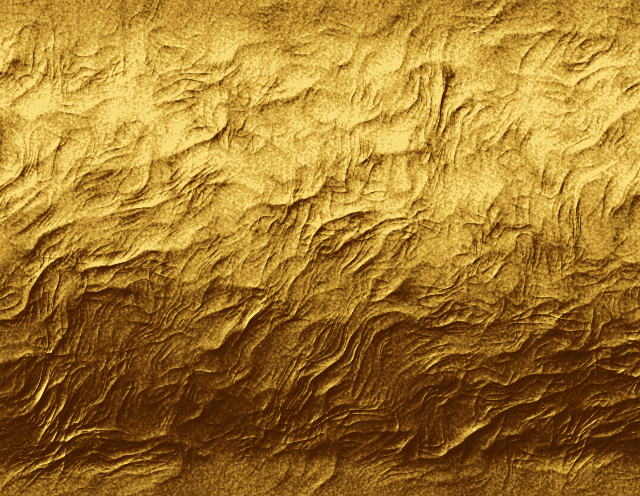
Give the GLSL for this texture, as a Shadertoy shader.

```glsl
// Crumpled gold foil, lit as a broad horizontal roll with a dark lower side.
// Warped, stretched ridge noise forms short creases; their slope toward the light,
// thin dark folds and fine grain shift a tone looked up in a gold colour ramp.

const float SHADOW_TONE = 0.06;   // tone of the dark lower side
const float BRIGHT_TONE = 0.90;   // tone of the bright upper band
const float FOOT_TONE   = 0.30;   // lift of the strip along the lower edge
const float TOP_FALLOFF = 0.32;   // darkening toward the upper edge
const float MOTTLE      = 0.09;   // broad uneven patches
const float RELIEF      = 0.068;  // strength of crease shading
const float SHARPNESS   = 6.5;    // narrowness of the ridges
const float FOLD_DARK   = 0.26;   // darkness of the thin folds
const float FOLD_THIN   = 150.0;  // thinness of the folds
const float STRETCH     = 0.42;   // crease elongation, lower is longer
const float CREASE_FREQ = 8.0;    // coarsest creases per canvas height
const float GRAIN       = 0.29;   // strength of metallic grain
const float GRAIN_FREQ  = 230.0;  // grains per canvas height
const float SLOPE_STEP  = 0.0022; // distance used to measure slope
const vec2  LIGHT_DIR   = vec2(-0.5, 0.866);

const int STOPS = 7;
const float STOP_TONE[STOPS] = float[](-0.15, 0.095, 0.28, 0.435, 0.59, 0.77, 0.93);
const vec3 GOLD[STOPS] = vec3[](
    vec3(0.25, 0.11, 0.01), vec3(0.32, 0.16, 0.02), vec3(0.46, 0.27, 0.06),
    vec3(0.62, 0.44, 0.13), vec3(0.78, 0.59, 0.20), vec3(0.88, 0.73, 0.31),
    vec3(0.97, 0.87, 0.48));

float hash(vec2 p) {
    return fract(sin(dot(p, vec2(127.1, 311.7))) * 43758.5453);
}

mat2 rotate(float a) {
    float c = cos(a), s = sin(a);
    return mat2(c, s, -s, c);
}

float cornerSlope(vec2 cell, vec2 offset) {
    float a = 6.2832 * hash(cell);
    return dot(vec2(cos(a), sin(a)), offset);
}

// Gradient noise, roughly -0.7 to 0.7
float noise(vec2 p) {
    vec2 i = floor(p), f = fract(p);
    vec2 u = f * f * f * (f * (f * 6.0 - 15.0) + 10.0);
    vec2 e = vec2(1.0, 0.0);
    return mix(mix(cornerSlope(i, f), cornerSlope(i + e, f - e), u.x),
               mix(cornerSlope(i + e.yx, f - e.yx), cornerSlope(i + e.xx, f - e.xx), u.x), u.y);
}

vec2 noise2(vec2 p) {
    return vec2(noise(p), noise(p + 19.3));
}

// Foil height in x, thin fold lines in y; creases run steeper toward the top
vec2 crumple(vec2 p) {
    vec2 w = p + 0.10 * noise2(p * 2.5) + 0.035 * noise2(p * 8.0 + 3.1);
    w += 0.012 * noise2(p * 22.0 + 7.7);
    float across = log(0.75 + 1.0 * max(w.y, -0.3)) - w.x;
    vec2 flow = vec2(w.x + w.y, across);

    float height = 0.0, folds = 0.0, freq = CREASE_FREQ, amp = 0.85;
    for (int i = 0; i < 5; i++) {
        float k = float(i);
        vec2 q = rotate(0.6 * sin(k * 2.3 + 0.6)) * flow * freq;
        float n = noise(q * vec2(STRETCH, 1.0) + k * 13.7);
        float patches = smoothstep(-0.28, 0.30, noise(p * (3.0 + 0.3 * freq) + k * 5.3));
        float ridge = exp(-SHARPNESS * sqrt(n * n + 0.0006));
        height += amp / freq * ridge * (0.2 + 0.8 * patches);
        folds += amp * patches * patches * exp(-FOLD_THIN * abs(n) / freq);
        freq *= 1.55;
    }
    return vec2(height, folds);
}

// Large-scale light across the roll
float rollTone(vec2 p) {
    float wave = 0.03 * noise(p * 3.0 + 31.0);
    float y = p.y + wave;
    float tone = mix(SHADOW_TONE, BRIGHT_TONE, smoothstep(0.08, 0.78, y));
    tone -= TOP_FALLOFF * smoothstep(0.85, 1.0, p.y + 0.3 * wave);
    tone += FOOT_TONE * (1.0 - smoothstep(0.045, 0.09, y));
    return tone + MOTTLE * (noise(p * 2.7 + 5.0) + 1.5 * noise(p * 9.0 + 8.0));
}

vec3 goldRamp(float tone) {
    vec3 color = GOLD[0];
    for (int i = 1; i < STOPS; i++) {
        float t = (tone - STOP_TONE[i - 1]) / (STOP_TONE[i] - STOP_TONE[i - 1]);
        color = mix(color, GOLD[i], clamp(t, 0.0, 1.0));
    }
    return color;
}

void mainImage(out vec4 fragColor, in vec2 fragCoord) {
    vec2 p = fragCoord / iResolution.y;
    float base = rollTone(p);
    float lit = clamp(base, 0.0, 1.0);

    // Crease shading, calmer near the upper and lower edges
    vec2 foil = crumple(p);
    float slope = (foil.x - crumple(p + LIGHT_DIR * SLOPE_STEP).x) / SLOPE_STEP;
    float calm = smoothstep(-0.06, 0.14, p.y) * (1.0 - 0.5 * smoothstep(0.85, 1.0, p.y));
    float tone = base + calm * (RELIEF * slope - FOLD_DARK * foil.y * lit);

    // Metallic grain, stronger where the foil is lit
    vec2 g = rotate(0.6) * p * GRAIN_FREQ;
    float grain = noise(g) + 0.8 * noise(g * 0.61 + 40.0);
    tone += GRAIN * grain * mix(0.7, 1.0, lit);

    fragColor = vec4(goldRamp(tone), 1.0);
}
```
